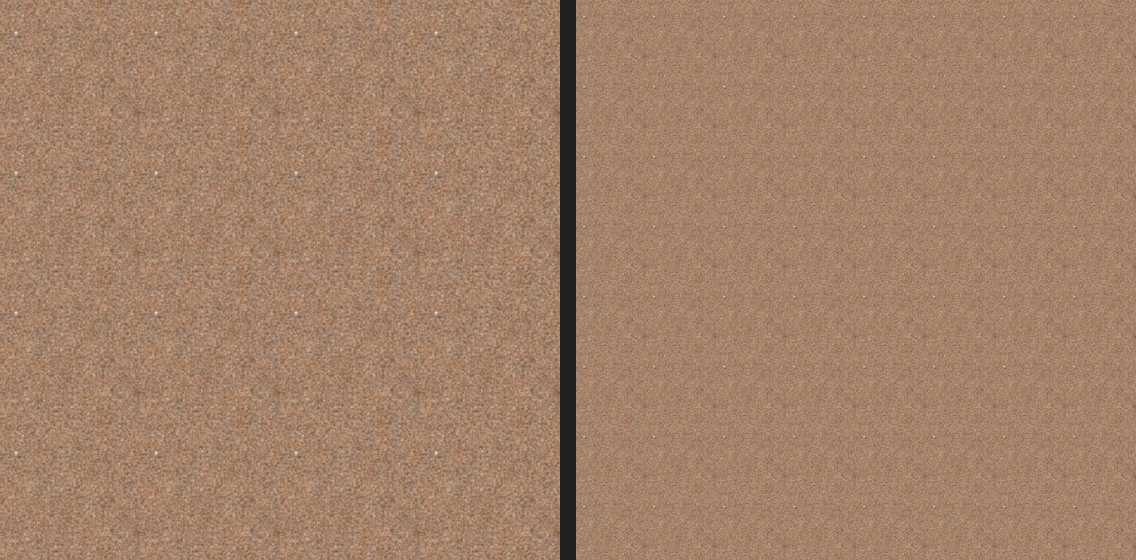
Left: one tile. Right: repeated 2 by 2.
A WebGL 2 fragment shader for this texture:

```glsl
#version 300 es
precision highp float;
// Fine dry sand: one square patch of grains repeated four by four.
// Octaves of wrapping gradient noise give grain and mottling; jittered
// specks, stains and a bright glint are laid over in tile units.
uniform vec2 u_resolution;
out vec4 fragColor;

const float REPEATS = 4.0;                      // patches across and down
const vec3 SAND = vec3(0.645, 0.513, 0.415);
const vec3 DARK_SPECK = vec3(0.43, 0.35, 0.28);
const vec3 PALE_SPECK = vec3(0.80, 0.71, 0.62);
const vec3 STAIN = vec3(0.46, 0.31, 0.20);
const vec3 GLINT = vec3(0.96, 0.91, 0.82);
const vec3 RUST_SHIFT = vec3(0.035, -0.005, -0.035);

const int OCTAVES = 5;
const float PERIOD[OCTAVES] = float[](5.0, 12.0, 23.0, 39.0, 59.0);
const float STRENGTH[OCTAVES] = float[](0.030, 0.045, 0.050, 0.085, 0.150);

const int SPECK_LAYERS = 3;
const float SPECK_CELLS = 17.0;                 // cells of the coarsest layer
const float SPECK_CELL_STEP = 7.0;              // extra cells per layer
const float DARK_SHARE = 0.16;
const float PALE_SHARE = 0.12;

const vec2 GLINT_AT = vec2(0.115, 0.766);
const vec2 SMALL_GLINT_AT = vec2(0.165, 0.890);
const vec2 DARK_STAIN_AT = vec2(0.800, 0.427);
const vec2 RUST_STAIN_AT = vec2(0.970, 0.200);

// Three random values in 0..1 for an integer cell and seed.
vec3 hash3(vec2 cell, int seed) {
    uvec3 v = uvec3(uint(cell.x), uint(cell.y), uint(seed));
    v = v * 1664525u + 1013904223u;
    v.x += v.y * v.z; v.y += v.z * v.x; v.z += v.x * v.y;
    v ^= v >> 16u;
    v.x += v.y * v.z; v.y += v.z * v.x; v.z += v.x * v.y;
    return vec3(v >> 8u) / 16777216.0;
}

float gradientDot(vec2 cell, vec2 offset, float period, int seed) {
    float angle = 6.28319 * hash3(mod(cell, period), seed).x;
    return dot(vec2(cos(angle), sin(angle)), offset);
}

// Gradient noise that wraps after a whole number of cells.
float wrapNoise(vec2 tile, float period, int seed) {
    vec2 p = tile * period;
    vec2 c = floor(p), f = p - c;
    vec2 w = f * f * f * (f * (f * 6.0 - 15.0) + 10.0);
    vec2 e = vec2(1.0, 0.0);
    float low = mix(gradientDot(c, f, period, seed),
                    gradientDot(c + e.xy, f - e.xy, period, seed), w.x);
    float high = mix(gradientDot(c + e.yx, f - e.yx, period, seed),
                     gradientDot(c + e.xx, f - e.xx, period, seed), w.x);
    return mix(low, high, w.y);
}

// Soft round spot that continues across the patch border.
float wrapSpot(vec2 tile, vec2 center, float radius) {
    vec2 d = fract(tile - center + 0.5) - 0.5;
    return 1.0 - smoothstep(0.0, radius, length(d));
}

// One speck at most in each cell, kept inside the cell.
vec3 addSpecks(vec3 color, vec2 tile, float cells, int seed) {
    vec2 p = tile * cells;
    vec2 cell = mod(floor(p), cells);
    vec3 place = hash3(cell, seed);
    vec3 look = hash3(cell, seed + 1);
    float radius = mix(0.16, 0.30, place.z);
    float d = length(fract(p) - mix(vec2(0.3), vec2(0.7), place.xy));
    float cover = (1.0 - smoothstep(radius * 0.3, radius, d)) * mix(0.3, 0.8, look.y);
    float dark = step(look.x, DARK_SHARE);
    float pale = step(1.0 - PALE_SHARE, look.x);
    color = mix(color, DARK_SPECK, cover * dark);
    return mix(color, PALE_SPECK, cover * pale);
}

void main() {
    vec2 tile = fract(gl_FragCoord.xy / u_resolution * REPEATS);

    // Grain and mottling
    vec3 color = SAND;
    for (int i = 0; i < OCTAVES; i++)
        color += STRENGTH[i] * wrapNoise(tile, PERIOD[i], 10 + i);

    // Drift between rust and grey
    float drift = wrapNoise(tile, 9.0, 31) + wrapNoise(tile, 33.0, 32);
    color += RUST_SHIFT * drift;

    // Scattered dark and pale grains
    for (int i = 0; i < SPECK_LAYERS; i++)
        color = addSpecks(color, tile, SPECK_CELLS + SPECK_CELL_STEP * float(i), 50 + 2 * i);

    // Stains and glints that mark each repeat
    color = mix(color, STAIN, 0.60 * wrapSpot(tile, DARK_STAIN_AT, 0.035));
    color = mix(color, STAIN + RUST_SHIFT, 0.45 * wrapSpot(tile, RUST_STAIN_AT, 0.050));
    color = mix(color, GLINT, wrapSpot(tile, GLINT_AT, 0.018));
    color = mix(color, GLINT, 0.6 * wrapSpot(tile, SMALL_GLINT_AT, 0.014));

    fragColor = vec4(clamp(color, 0.0, 1.0), 1.0);
}
```
